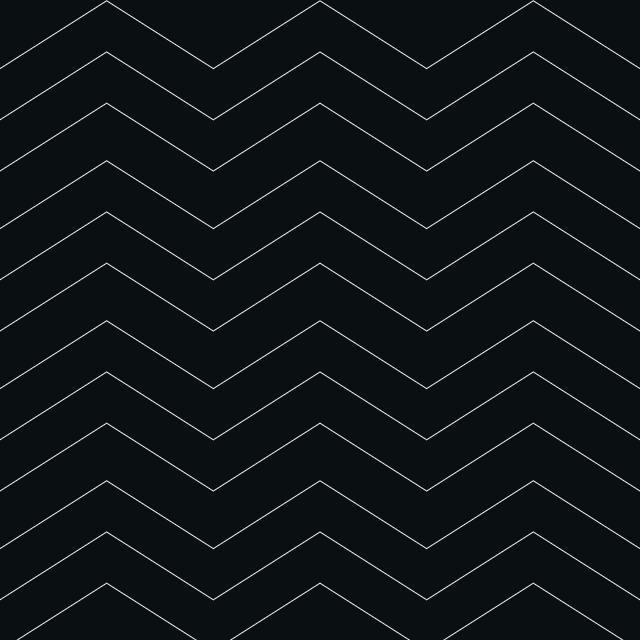
This pattern is drawn by a WebGL 1 fragment shader. Its source:

```glsl
precision highp float;

// Thin pale chevron lines on near-black: three zigzags across, twelve lines down.
// Subtracting a triangle wave straightens the lines; they then repeat in
// groups of three, with a slightly wider gap between groups.

uniform vec2 u_resolution;

// Triangle wave: 0 at each peak, 1 at each valley, three periods per unit.
float zigzag(float x) {
    return abs(fract(x * 3.0) - 0.5) * 2.0;
}

// Signed vertical offset from the nearest line of a three-line group.
float nearestLine(float y) {
    float inGroup = mod(y + 0.045, 0.25) - 0.045;
    float index = clamp(floor(inGroup / 0.08 + 0.5), 0.0, 2.0);
    return inGroup - index * 0.08;
}

// Share of a pixel-wide window covered by a stroke at the given distance.
float strokeCoverage(float dist, float width, float pixel) {
    float upper = min(dist + 0.5 * width, 0.5 * pixel);
    float lower = max(dist - 0.5 * width, -0.5 * pixel);
    return clamp((upper - lower) / pixel, 0.0, 1.0);
}

void main() {
    vec2 uv = gl_FragCoord.xy / u_resolution;
    float pixel = 1.0 / min(u_resolution.x, u_resolution.y);

    // Depth below the first line, measured from the top edge.
    float amplitude = 0.106;
    float depth = 1.0 - uv.y - 0.0012 - amplitude * zigzag(uv.x);

    // Turn the vertical offset into distance across the slanted stroke.
    float slope = amplitude * 6.0;
    float dist = abs(nearestLine(depth)) * inversesqrt(1.0 + slope * slope);
    float stroke = strokeCoverage(dist, 0.0015, pixel);

    // Leave the area above the first line empty.
    stroke *= step(-0.045, depth);

    vec3 background = vec3(0.04, 0.06, 0.07);
    vec3 lineColor = vec3(0.98);
    gl_FragColor = vec4(mix(background, lineColor, stroke), 1.0);
}
```
